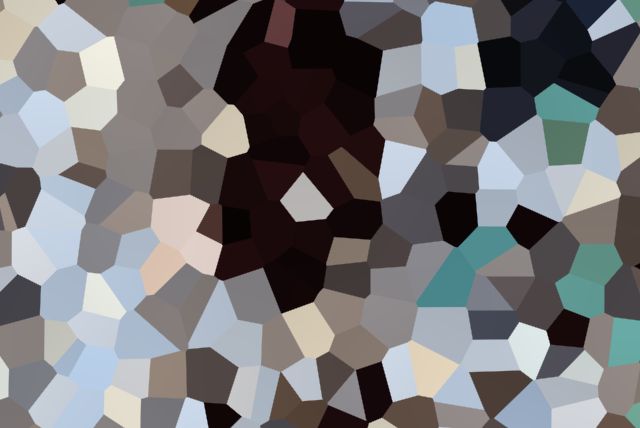
Write a WebGL 1 fragment shader that draws this background.

```glsl
precision highp float;
// Irregular mosaic of flat Voronoi cells in dark, earthy, pale and teal zones.

uniform vec2 u_resolution;

#define CELLS 11.2         // cells per canvas height
#define JITTER 1.0         // site displacement inside its grid square
#define TONE_SPREAD 0.42   // random tone variation between cells
#define TONE_DRIFT 0.2     // slow tone variation across the canvas
#define RAGGED 0.09        // irregularity of the zone outlines
#define WARMTH 0.065       // warm to cool tint range
#define SHADE 0.02         // faint slope of brightness inside a cell
#define EDGE_PIXELS 0.7    // half width of the smoothed border

vec2 hash2(vec2 p) {
  vec3 q = fract(p.xyx * vec3(0.1031, 0.1030, 0.0973));
  q += dot(q, q.yzx + 33.33);
  return fract((q.xx + q.yz) * q.zy);
}

float cornerSlope(vec2 corner, vec2 offset) {
  return dot(hash2(corner + 71.0) * 2.0 - 1.0, offset);
}

float gradientNoise(vec2 p) {
  vec2 i = floor(p), f = fract(p);
  vec2 u = f * f * f * (f * (f * 6.0 - 15.0) + 10.0);
  vec2 e = vec2(1.0, 0.0);
  return mix(mix(cornerSlope(i, f), cornerSlope(i + e, f - e), u.x),
             mix(cornerSlope(i + e.yx, f - e.yx), cornerSlope(i + 1.0, f - 1.0), u.x), u.y);
}

// Soft elliptical zone: 1 inside, 0 outside
float zone(vec2 p, vec2 center, vec2 radius) {
  return 1.0 - smoothstep(0.9, 1.1, length((p - center) / radius));
}

vec2 siteOf(vec2 id) {
  return id + 0.5 + JITTER * (hash2(id) - 0.5);
}

vec3 cellColor(vec2 id, vec2 point) {
  vec2 site = siteOf(id);
  vec2 r = hash2(id + 17.3);
  vec2 s = hash2(id + 53.7);
  vec2 t = hash2(id + 91.1);
  vec2 p = site / CELLS + RAGGED * (t - 0.5);

  // Broad composition
  float maroon = zone(p, vec2(0.67, 0.71), vec2(0.19, 0.39));
  float navy = zone(p, vec2(1.29, 0.86), vec2(0.16, 0.20));
  float taupe = zone(p, vec2(0.32, 0.82), vec2(0.13, 0.24));
  float peach = zone(p, vec2(0.43, 0.38), vec2(0.12, 0.12));
  float teal = max(zone(p, vec2(1.08, 0.43), vec2(0.11, 0.08)),
                   zone(p, vec2(1.42, 0.28), vec2(0.08, 0.10)));
  float pale = max(zone(p, vec2(0.09, 0.78), vec2(0.14, 0.23)),
                   zone(p, vec2(0.20, 0.22), vec2(0.27, 0.18)));
  pale = max(pale, zone(p, vec2(1.31, 0.58), vec2(0.18, 0.10)));
  pale = max(pale, zone(p, vec2(1.07, 0.17), vec2(0.18, 0.11)));
  pale = max(pale, zone(p, vec2(1.02, 0.88), vec2(0.09, 0.12)));

  // Tone decides which colour family a cell belongs to
  float vary = (r.x + r.y - 1.0) * TONE_SPREAD + gradientNoise(p * 3.0) * TONE_DRIFT;
  float tone = 0.45 + vary;
  tone = mix(tone, 0.84 + vary, max(pale, peach));
  tone = mix(tone, 0.52 + 0.25 * vary, taupe);
  tone = mix(tone, 0.06 + 0.5 * vary + 0.8 * step(0.95, t.x), max(maroon, navy));

  vec3 dark = mix(vec3(0.085, 0.03, 0.035), vec3(0.09, 0.10, 0.14), navy);
  vec3 light = mix(vec3(0.72, 0.76, 0.81), vec3(0.86, 0.85, 0.80),
                   step(0.66 - 0.6 * peach, s.x));
  light = mix(light, vec3(0.88, 0.80, 0.75), peach);
  vec3 color = dark * (0.3 + 1.4 * s.y);
  float gain = 0.8 + 0.4 * s.y;
  vec3 brown = mix(vec3(0.32, 0.28, 0.27), vec3(0.33, 0.18, 0.18), 0.8 * maroon);
  color = mix(color, brown * gain, step(0.21, tone));
  color = mix(color, vec3(0.53, 0.50, 0.49) * mix(gain, 1.0, 0.5 + 0.3 * taupe), step(0.44, tone));
  color = mix(color, light * mix(gain, 1.0, 0.4), step(0.62, tone));

  // Rare accents, gathered mostly in the teal zones
  float accent = max(step(0.5, teal) * step(t.y, 0.75),
                     step(0.97, s.x) * (1.0 - max(maroon, taupe)));
  color = mix(color, vec3(0.34, 0.57, 0.56) * gain, accent);

  float warm = gradientNoise(p * 2.3 + 9.0) + (t.x - t.y) * 0.8;
  float strength = smoothstep(0.0, 0.3, color.g) * (1.0 - 0.7 * taupe);
  color += WARMTH * warm * strength * vec3(1.0, 0.1, -0.9);
  vec2 slope = s * 2.0 - 1.0;
  return color * (1.0 + SHADE * dot(slope, point - site));
}

void main() {
  vec2 point = gl_FragCoord.xy / u_resolution.y * CELLS;
  vec2 base = floor(point);

  // Nearest site
  vec2 nearId = base;
  float nearest = 100.0;
  for (int y = -2; y <= 2; y++) {
    for (int x = -2; x <= 2; x++) {
      vec2 id = base + vec2(float(x), float(y));
      float d = length(siteOf(id) - point);
      if (d < nearest) { nearest = d; nearId = id; }
    }
  }

  // Closest border and the cell beyond it
  vec2 nearSite = siteOf(nearId);
  vec2 nextId = nearId;
  float border = 100.0;
  for (int y = -2; y <= 2; y++) {
    for (int x = -2; x <= 2; x++) {
      vec2 id = nearId + vec2(float(x), float(y));
      vec2 across = siteOf(id) - nearSite;
      if (dot(across, across) > 0.0001) {
        float d = dot(nearSite + 0.5 * across - point, normalize(across));
        if (d < border) { border = d; nextId = id; }
      }
    }
  }

  float width = EDGE_PIXELS * CELLS / u_resolution.y;
  float blend = 0.5 - 0.5 * smoothstep(0.0, width, border);
  vec3 color = mix(cellColor(nearId, point), cellColor(nextId, point), blend);
  gl_FragColor = vec4(clamp(color, 0.0, 1.0), 1.0);
}
```
